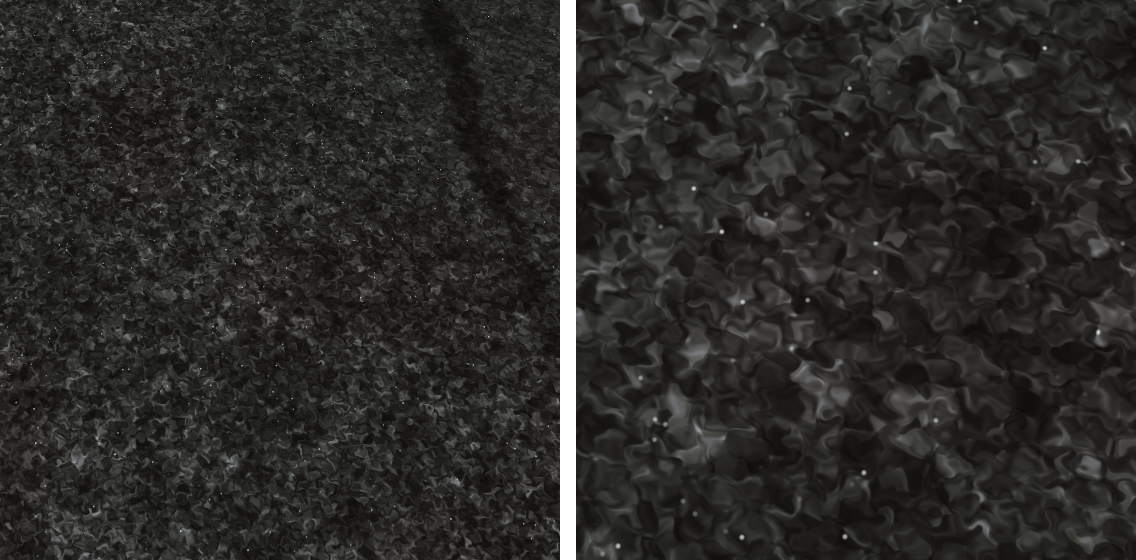
Left, the full canvas; right, a detail of the centre.
This texture is drawn by a Shadertoy shader. Its source:

```glsl
float hash(vec2 p) {
    vec3 q = fract(p.xyx * 0.1031);
    q += dot(q, q.yzx + 33.33);
    return fract((q.x + q.y) * q.z);
}

vec2 hash2(vec2 p) {
    return vec2(hash(p), hash(p + 71.7));
}

float noise(vec2 p) {
    vec2 i = floor(p), f = fract(p);
    f = f * f * (3.0 - 2.0 * f);
    float low = mix(hash(i), hash(i + vec2(1, 0)), f.x);
    float high = mix(hash(i + vec2(0, 1)), hash(i + vec2(1, 1)), f.x);
    return mix(low, high, f.y);
}

// Soft-edged Voronoi cells, each with its own random brightness
float flakes(vec2 p, float sharpness) {
    vec2 cell = floor(p);
    float sum = 0.0, total = 0.0;
    for (int y = -1; y <= 1; y++)
    for (int x = -1; x <= 1; x++) {
        vec2 id = cell + vec2(x, y);
        vec2 d = id + hash2(id) - p;
        float weight = exp(-sharpness * dot(d, d)) + 1e-6;
        sum += weight * hash(id + 19.3);
        total += weight;
    }
    return sum / total;
}

// Rare pin-sized glints, one candidate per cell
float glints(vec2 p) {
    vec2 id = floor(p);
    vec2 center = 0.25 + 0.5 * hash2(id + 7.0);
    float dist = length(fract(p) - center);
    float present = step(0.965, hash(id + 43.0));
    return present * hash(id + 5.0) * (1.0 - smoothstep(0.05, 0.24, dist));
}

void mainImage(out vec4 fragColor, in vec2 fragCoord) {
    vec2 uv = fragCoord / iResolution.xy;

    // Tilted slab: grains shrink towards the top and lean down to the right
    vec2 slab = (uv - 0.5) / (1.0 - 0.35 * (uv.y - 0.5)) + 3.0;
    vec2 grain = mat2(0.94, 0.34, -0.34, 0.94) * slab * vec2(0.88, 1.08);
    vec2 ragged = vec2(noise(grain * 130.0), noise(grain * 130.0 + 37.0)) - 0.5;
    grain += 0.011 * ragged;

    // Mineral grains from coarse to fine
    float level = 1.9 * (flakes(grain * 72.0, 14.0) - 0.5);
    level += 2.6 * (flakes(grain * 135.0 + 11.0, 12.0) - 0.5);
    level += 2.1 * (noise(grain * 250.0) - 0.5);
    level += 1.2 * (noise(slab * 24.0) - 0.5);
    level += 0.7 * (noise(slab * 6.0) - 0.5);

    // Hazy far corner with less contrast
    float haze = smoothstep(1.15, 1.9, uv.x + uv.y);
    level *= 1.0 - 0.35 * haze;

    // Main dark vein and a fainter broken one
    float wobble = 0.025 * (noise(slab * 14.0) - 0.5) + 0.03 * (noise(slab * 55.0) - 0.5);
    float veinDist = abs(uv.x - 0.762 - 0.37 * (1.0 - uv.y) + wobble);
    float vein = 1.0 - smoothstep(0.008, 0.04, veinDist);
    vein *= mix(0.6, 1.0, smoothstep(0.3, 0.55, uv.y));
    float faintDist = abs(uv.x - 0.5 - 0.25 * (uv.y - 0.1) + 2.0 * wobble);
    float faint = (1.0 - smoothstep(0.0, 0.07, faintDist)) * (1.0 - smoothstep(0.5, 0.72, uv.y));
    level -= 1.6 * vein + 0.6 * faint * noise(slab * 18.0 + 9.0);

    // Skewed tone curve: mostly dark with a few pale flakes
    float tone = 0.03 + 0.117 * exp(0.46 * level);
    tone = min(tone, 0.6);

    // Warm darks, neutral greys, cool pale flakes
    vec3 tint = mix(vec3(1.05, 0.97, 0.88), vec3(1.0, 1.0, 0.95), smoothstep(0.07, 0.18, tone));
    tint = mix(tint, vec3(0.98, 1.0, 1.02), smoothstep(0.22, 0.45, tone));
    float drift = noise(slab * 4.0 + 5.0) - 0.5 + 0.5 * (uv.y - 0.5);
    tint += drift * vec3(-0.06, 0.03, 0.0);

    vec3 color = tone * tint;
    color += 0.6 * glints(slab * 115.0) * vec3(0.97, 1.0, 1.0) * (1.0 - vein);
    fragColor = vec4(color, 1.0);
}
```
